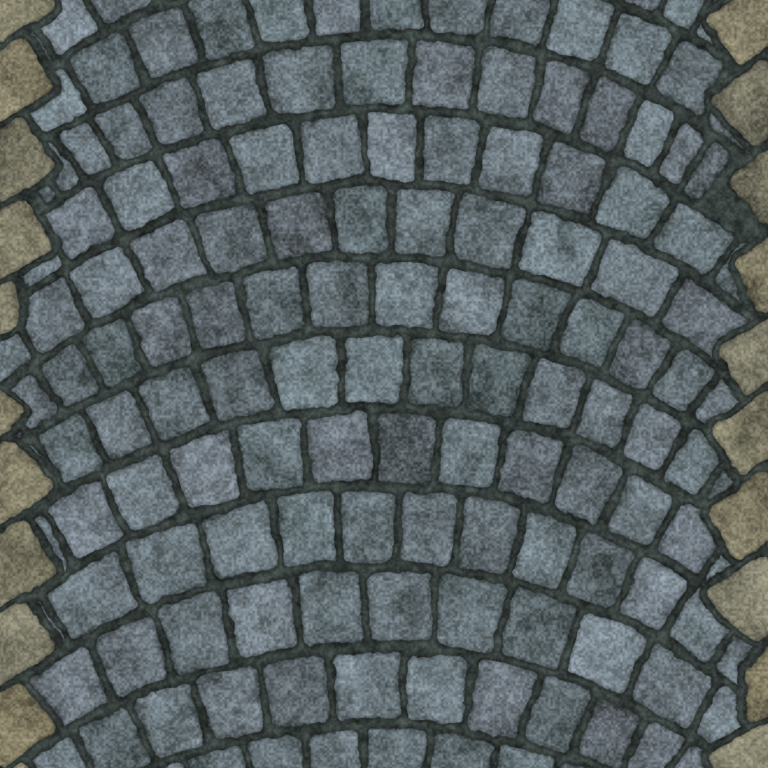
This texture is drawn by a WebGL 2 fragment shader. Its source:

```glsl
#version 300 es
precision highp float;
uniform vec2 u_resolution;
out vec4 fragColor;

const float TAU = 6.28319;
const float ROW_PITCH = 0.1;
const vec3 GROUT = vec3(0.205, 0.235, 0.225);
const vec3 SLATE_DARK = vec3(0.25, 0.28, 0.285);
const vec3 SLATE_LIGHT = vec3(0.53, 0.585, 0.62);
const vec3 SAND_DARK = vec3(0.33, 0.32, 0.26);
const vec3 SAND_LIGHT = vec3(0.61, 0.59, 0.49);
// Per course: first joint, then stone width and its growth to each side
const float START[10] = float[](-.012, -.057, -.012, -.046, .001, -.044, -.007, -.056, -.014, -.048);
const float LEFT_WIDTH[10] = float[](.074, .089, .089, .078, .091, .096, .086, .087, .086, .102);
const float LEFT_GROW[10] = float[](.0007, -.0016, 0., .0052, -.0008, -.0031, -.0021, 0., 0., -.0057);
const float RIGHT_WIDTH[10] = float[](.081, .098, .089, .077, .083, .086, .094, .072, .072, .099);
const float RIGHT_GROW[10] = float[](0., -.0035, .0008, 0., -.0007, -.0018, -.0029, .0039, .0018, -.0042);

float hash(vec2 p) {
    vec3 q = fract(vec3(p.xyx) * 0.1031);
    q += dot(q, q.yzx + 33.33);
    return fract((q.x + q.y) * q.z);
}

float noise(vec2 p) {
    vec2 i = floor(p), f = fract(p);
    f = f * f * (3.0 - 2.0 * f);
    return mix(mix(hash(i), hash(i + vec2(1, 0)), f.x),
               mix(hash(i + vec2(0, 1)), hash(i + vec2(1, 1)), f.x), f.y);
}

float fbm(vec2 p) {
    float sum = 0.0, amp = 0.53;
    for (int i = 0; i < 4; i++, amp *= 0.5) {
        sum += amp * noise(p);
        p = p * 2.03 + 17.1;
    }
    return sum;
}

vec2 rotate(vec2 p, float a) {
    float c = cos(a), s = sin(a);
    return vec2(c * p.x + s * p.y, c * p.y - s * p.x);
}

float roundBox(vec2 p, vec2 halfSize, float radius) {
    vec2 q = abs(p) - halfSize + radius;
    return length(max(q, 0.0)) + min(max(q.x, q.y), 0.0) - radius;
}

float bump(float y, float centre, float width) {
    float t = (y - centre) / width;
    return exp(-t * t);
}

// Arc length from the crown to joint j of a course
float jointAt(float j, int course) {
    float width = j < 0.0 ? LEFT_WIDTH[course] : RIGHT_WIDTH[course];
    float grow = j < 0.0 ? LEFT_GROW[course] : RIGHT_GROW[course];
    return START[course] + j * (width + grow * abs(j));
}

// Arched courses: x = distance, yz = stone id.
vec3 archStones(vec2 p, float radius, float crownX) {
    float dx = p.x - crownX - 0.025 * smoothstep(0.75, 0.92, p.y);
    float rise = sqrt(radius * radius - dx * dx);
    float y = p.y + radius - rise;
    float t = (y - 0.004 - 0.008 * (1.0 - cos(TAU * y))) / ROW_PITCH;
    float row = floor(t + 0.5), v = (t - row) * ROW_PITCH;
    int course = (int(row) + 10) % 10;
    float s = radius * asin((p.x - crownX) / radius) - v * dx / radius;
    float j = -8.0;
    while (j < 7.0 && s > jointAt(j + 1.0, course)) j += 1.0;
    float a = jointAt(j, course), b = jointAt(j + 1.0, course);
    float r = hash(vec2(j + 81.0, row + 23.0));
    float lean = rise / radius;
    vec2 local = vec2(s - 0.5 * (a + b), v * lean);
    vec2 size = vec2(0.5 * (b - a) - 0.0055, 0.5 * ROW_PITCH * lean - 0.005 - 0.003 * r);
    local.x *= 1.0 + (r - 0.5) * 1.6 * local.y;
    return vec3(roundBox(rotate(local, (r - 0.5) * 0.10), size, 0.008), j + 50.0, row);
}

// A column of tilted stones: x = distance, y = stone index.
vec2 borderStones(vec2 p, float centreX, float firstY, float pitch) {
    float k = floor((p.y - firstY) / pitch + 0.5);
    vec2 best = vec2(1.0, 0.0);
    for (float i = k - 1.0; i <= k + 1.0; i++) {
        vec2 local = p - vec2(centreX, firstY + i * pitch);
        float d = roundBox(rotate(local, 0.58), vec2(0.046, 0.040), 0.010);
        if (d < best.x) best = vec2(d, i);
    }
    return best;
}

void main() {
    vec2 uv = gl_FragCoord.xy / u_resolution;
    // Chipped, uneven outlines
    vec2 p = uv + 0.007 * (vec2(noise(uv * 17.0), noise(uv * 17.0 + 60.0)) - 0.5);
    p += 0.008 * (vec2(fbm(uv * 75.0), fbm(uv * 75.0 + 31.0)) - 0.5);
    // Sandy stones down both sides
    float leftX = 0.014 - 0.07 * bump(uv.y, 0.53, 0.085);
    float rightX = 0.978 + 0.036 * bump(uv.y, 0.68, 0.16) + 0.05 * bump(uv.y, 0.12, 0.05);
    vec2 left = borderStones(p, leftX, 0.056, 0.105), right = borderStones(p, rightX, 0.007, 0.107);
    vec3 sand = left.x < right.x ? vec3(left, 3.0) : vec3(right, 11.0);
    vec3 arch = archStones(p, 0.78, 0.488);
    arch.x = max(arch.x, 0.011 - sand.x);
    bool sandy = sand.x < arch.x;
    float d = min(sand.x, arch.x);
    vec2 id = sandy ? sand.yz + 120.0 : arch.yz;
    // Mottling, flaked patches and grain
    float tone = hash(id + 3.7) - 0.5, tint = hash(id + 19.3) - 0.5;
    float mottle = fbm(uv * 24.0 + id * 3.1) - 0.5;
    float flake = smoothstep(0.54, 0.64, fbm(uv * 34.0 + id * 5.3));
    float grain = 0.65 * noise(uv * 330.0) + 0.35 * noise(uv * 170.0 + 9.0) - 0.5;
    float shade = 0.62 + 0.32 * tone + 0.75 * mottle - 0.19 * flake + 0.88 * grain;
    shade -= 0.10 * bump(uv.y, 0.52, 0.12);
    vec3 stone = sandy ? mix(SAND_DARK, SAND_LIGHT, shade) : mix(SLATE_DARK, SLATE_LIGHT, shade);
    stone += tint * vec3(0.02, 0.0, sandy ? -0.03 : 0.012);
    // Worn rims and gritty joints
    stone *= mix(0.84, 1.0, smoothstep(0.0, 0.006, -d));
    vec3 grout = GROUT * (1.0 + 0.9 * (fbm(uv * 80.0) - 0.5) + 0.5 * grain);
    grout *= mix(0.80, 1.10, smoothstep(0.0, 0.007, d));
    float soft = max(0.0014, 0.7 / u_resolution.y);
    fragColor = vec4(clamp(mix(stone, grout, smoothstep(-soft, soft, d)), 0.0, 1.0), 1.0);
}
```
